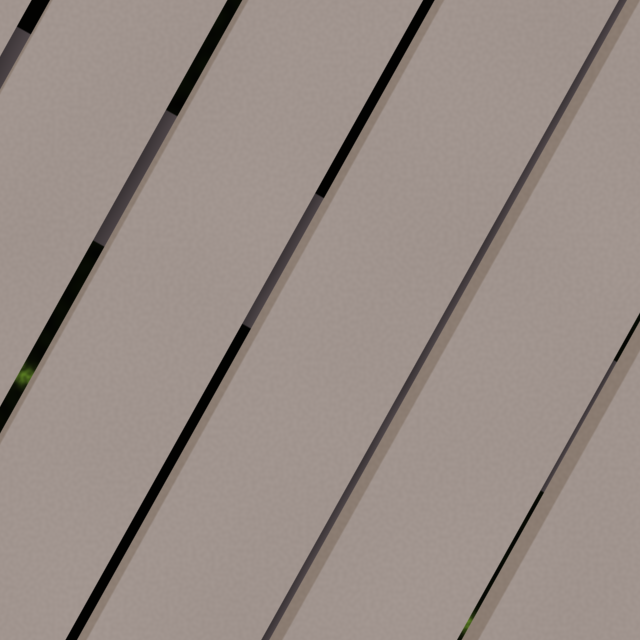
Write a WebGL 1 fragment shader that draws this texture.

```glsl
precision highp float;

uniform vec2 u_resolution;

// Layout, in canvas widths measured along the top edge
const float SLANT = 0.559;          // horizontal run per unit of height
const float PITCH = 0.3059;         // slat spacing
const float FIRST_GAP = 0.0495;     // left edge of the first gap
const float GAP_WIDTH = 0.0286;
const float GAP_SHRINK = 0.0054;    // narrowing per slat
const float SIDE_WIDTH = 0.0040;
const float SIDE_GROWTH = 0.0055;   // widening of the visible slat side
const float EDGE_SOFTNESS = 0.0015;

// Parts seen through the gaps, along the slats
const float BEAM_START = 0.0267;
const float BEAM_END = 0.2943;
const float MOSS_CENTER = 0.566;
const float MOSS_LENGTH = 0.017;

// Surface variation
const float MOTTLE_AMOUNT = 0.012;
const float GRAIN_AMOUNT = 0.018;

const vec3 SLAT_COLOR = vec3(0.630, 0.582, 0.558);
const vec3 SIDE_COLOR = vec3(0.548, 0.490, 0.448);
const vec3 BEAM_COLOR = vec3(0.275, 0.245, 0.255);
const vec3 VOID_COLOR = vec3(0.008, 0.007, 0.005);
const vec3 FOLIAGE_COLOR = vec3(0.035, 0.055, 0.012);
const vec3 MOSS_COLOR = vec3(0.36, 0.50, 0.14);

vec2 hashGradient(vec2 cell) {
    vec3 p = fract(vec3(cell.xyx) * vec3(0.1031, 0.1030, 0.0973));
    p += dot(p, p.yzx + 33.33);
    float angle = 6.2832 * fract((p.x + p.y) * p.z);
    return vec2(cos(angle), sin(angle));
}

float gradientNoise(vec2 p) {
    vec2 cell = floor(p);
    vec2 f = fract(p);
    vec2 w = f * f * f * (f * (f * 6.0 - 15.0) + 10.0);
    float a = dot(hashGradient(cell), f);
    float b = dot(hashGradient(cell + vec2(1.0, 0.0)), f - vec2(1.0, 0.0));
    float c = dot(hashGradient(cell + vec2(0.0, 1.0)), f - vec2(0.0, 1.0));
    float d = dot(hashGradient(cell + 1.0), f - 1.0);
    return mix(mix(a, b, w.x), mix(c, d, w.x), w.y);
}

// Soft mask of the interval from start to end
float band(float x, float start, float end, float soft) {
    return smoothstep(start - soft, start + soft, x)
         * (1.0 - smoothstep(end - soft, end + soft, x));
}

// One where the index has the given remainder, else zero
float everyNth(float index, float count, float remainder) {
    return 1.0 - step(0.5, abs(mod(index, count) - remainder));
}

vec3 gapColor(float index, float across, float along, vec2 uv, float soft) {
    // Dark depth with faint foliage and a lit patch of moss
    float mossy = everyNth(index, 3.0, 1.0);
    float leaves = 0.5 + 0.8 * gradientNoise(uv * 34.0);
    vec3 depth = mix(VOID_COLOR, FOLIAGE_COLOR, mossy * clamp(leaves, 0.0, 1.0));
    float offset = (along - MOSS_CENTER) / MOSS_LENGTH;
    float patchy = clamp(0.8 + 0.7 * gradientNoise(uv * 110.0), 0.0, 1.0);
    depth = mix(depth, MOSS_COLOR, mossy * patchy * exp(-offset * offset));

    // Crossing beam; one gap in four is backed along its whole length
    float beam = band(along, BEAM_START, BEAM_END, soft * 1.3);
    beam = max(beam, everyNth(index, 4.0, 3.0));
    float shade = mix(0.82, 1.08, clamp(across, 0.0, 1.0));
    shade += 0.12 * gradientNoise(uv * 9.0);
    return mix(depth, BEAM_COLOR * shade, beam);
}

void main() {
    vec2 uv = gl_FragCoord.xy / u_resolution;
    float soft = max(EDGE_SOFTNESS, 0.8 / min(u_resolution.x, u_resolution.y));

    // Slanted coordinates across and along the slats
    float drop = 1.0 - uv.y;
    float across = uv.x + SLANT * drop - FIRST_GAP;
    float along = drop - SLANT * uv.x;
    float index = floor(across / PITCH + 0.5);
    float local = across - index * PITCH;

    // Perspective narrows the gaps and reveals more of the slat sides
    float gap = max(GAP_WIDTH - GAP_SHRINK * index, 0.002);
    float side = max(SIDE_WIDTH + SIDE_GROWTH * index, 0.002);

    // Painted slat faces and their shaded sides
    vec3 color = SLAT_COLOR;
    color = mix(color, SIDE_COLOR, band(local, gap * 0.5, gap + side, soft * 1.5));
    color += MOTTLE_AMOUNT * gradientNoise(uv * 4.0);
    color += GRAIN_AMOUNT * gradientNoise(uv * 140.0);

    // Openings between the slats
    vec3 opening = gapColor(index, local / gap, along, uv, soft);
    color = mix(color, opening, band(local, 0.0, gap, soft));

    gl_FragColor = vec4(clamp(color, 0.0, 1.0), 1.0);
}
```
